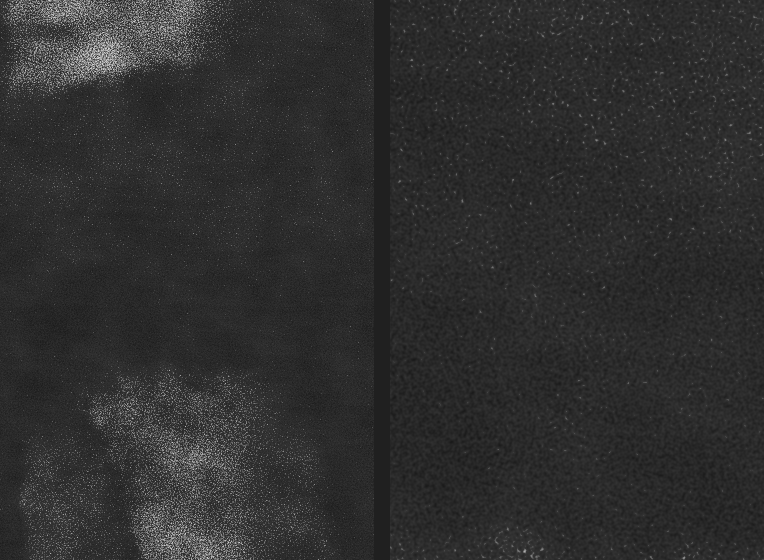
Left, the full canvas; right, a detail of the centre.
A Shadertoy shader for this texture:

```glsl
// Charcoal-black worn surface with pale, grainy chalk dust rubbed on at top and bottom.

#define BASE_TONE 0.156
#define BASE_MOTTLE 0.034
#define BASE_GRAIN 0.017
#define GRAIN_SCALE 225.0
#define CLOUD_SCALE 5.5
#define DUST_GAIN 0.170
#define DUST_RARITY 2.6
#define DUST_SPREAD 3.0
#define HAZE 0.045
#define TOP_COVER 1.02
#define BOTTOM_COVER 0.88
#define STRAY_COVER 0.40

// Random unit gradient for a lattice point
vec2 gradientAt(vec2 cell) {
    vec3 q = fract(cell.xyx * vec3(0.1031, 0.1030, 0.0973));
    q += dot(q, q.yzx + 33.33);
    float angle = 6.2832 * fract((q.x + q.y) * q.z);
    return vec2(cos(angle), sin(angle));
}

float gradientNoise(vec2 p) {
    vec2 i = floor(p), f = p - i;
    vec2 w = f * f * f * (f * (f * 6.0 - 15.0) + 10.0);
    vec2 e = vec2(0.0, 1.0);
    float low = mix(dot(gradientAt(i), f), dot(gradientAt(i + e.yx), f - e.yx), w.x);
    float high = mix(dot(gradientAt(i + e), f - e), dot(gradientAt(i + 1.0), f - 1.0), w.x);
    return mix(low, high, w.y);
}

mat2 rotation(float a) {
    return mat2(cos(a), sin(a), -sin(a), cos(a));
}

float fbm(vec2 p) {
    float sum = 0.0, amp = 0.6;
    for (int i = 0; i < 6; i++) {
        sum += amp * gradientNoise(p);
        p = rotation(0.6) * p * 2.03 + 17.3;
        amp *= 0.66;
    }
    return sum;
}

// Fine grain with roughly unit deviation
float grainNoise(vec2 p) {
    float coarse = gradientNoise(rotation(0.4) * p * GRAIN_SCALE + 40.0);
    float fine = gradientNoise(rotation(1.1) * p * GRAIN_SCALE * 1.6 + 90.0);
    return (0.9 * coarse + fine) / 0.32;
}

float glow(vec2 uv, vec2 center, vec2 radius) {
    vec2 d = (uv - center) / radius;
    return exp(-dot(d, d));
}

// Dense smear with a slanted, curved lower edge that thins to the right
float topSmear(vec2 uv, float cloud) {
    float edge = 0.825 + 0.02 * uv.x + 0.14 * uv.x * uv.x;
    float shape = smoothstep(-0.025, 0.04, uv.y - edge + 0.03 * cloud);
    shape *= 0.5 + 0.5 * smoothstep(-0.01, 0.05, uv.x + 0.03 * cloud);
    shape *= 1.0 - 0.35 * smoothstep(0.50, 0.62, uv.x + 0.06 * cloud);
    shape *= 1.0 - 0.75 * smoothstep(0.58, 0.84, uv.x);
    float strength = TOP_COVER + 0.55 * cloud;
    strength += 0.55 * glow(uv, vec2(0.25, 0.905), vec2(0.08, 0.05));
    strength += 0.25 * glow(uv, vec2(0.28, 0.98), vec2(0.25, 0.05));
    strength -= 0.55 * glow(uv, vec2(0.13, 0.945), vec2(0.09, 0.018));
    return shape * strength;
}

// Broad patch with a slanted left border and fainter wings on both sides
float bottomSmear(vec2 uv, float cloud) {
    float roof = 0.325 + 0.035 * sin((uv.x - 0.2) * 5.0) + 0.04 * cloud;
    float below = smoothstep(-0.02, 0.07, roof - uv.y);
    float left = uv.x - 0.2 - 0.5 * (0.31 - uv.y) + 0.05 * cloud;
    float body = below * smoothstep(-0.02, 0.03, left);
    body *= 1.0 - 0.8 * smoothstep(0.60, 0.84, uv.x + 0.06 * cloud);
    float strength = BOTTOM_COVER + 0.6 * cloud;
    strength += 0.38 * glow(uv, vec2(0.45, 0.01), vec2(0.22, 0.07));
    strength += 0.24 * glow(uv, vec2(0.53, 0.18), vec2(0.10, 0.06));
    strength += 0.20 * glow(uv, vec2(0.28, 0.26), vec2(0.06, 0.05));
    strength -= 0.18 * glow(uv, vec2(0.33, 0.12), vec2(0.05, 0.05));

    float wings = smoothstep(0.04, 0.08, uv.x + 0.03 * cloud + 0.05 * (uv.y - 0.12));
    wings *= 1.0 - smoothstep(0.84, 0.92, uv.x + 0.25 * (uv.y - 0.12));
    wings *= 1.0 - smoothstep(0.17, 0.32, uv.y + 0.05 * cloud);
    return max(body * strength, wings * (0.62 + 0.5 * cloud));
}

void mainImage(out vec4 fragColor, in vec2 fragCoord) {
    vec2 uv = fragCoord / iResolution.xy;
    vec2 p = fragCoord / iResolution.x;
    float cloud = fbm(p * CLOUD_SCALE + 3.7);
    float streaks = gradientNoise(rotation(0.05) * p * vec2(7.0, 55.0));
    float grain = grainNoise(p);

    // Sparse dust across the upper middle, thinner in the dark centre
    float band = smoothstep(0.42, 0.64, uv.y) * (1.0 - 0.45 * smoothstep(0.6, 0.95, uv.x));
    float stray = STRAY_COVER * (0.3 + 0.7 * band) + 0.28 * cloud;
    float cover = max(stray, max(topSmear(uv, cloud), bottomSmear(uv, cloud)));
    cover = max(0.0, cover + 0.05 * streaks);

    // Dark ground, then grains that rise above the local cover threshold
    float tone = BASE_TONE + BASE_MOTTLE * cloud + 0.008 * streaks + BASE_GRAIN * grain;
    tone += HAZE * cover + DUST_GAIN * max(0.0, grain - DUST_RARITY + DUST_SPREAD * cover);
    fragColor = vec4(vec3(clamp(tone, 0.1, 0.82)), 1.0);
}
```
